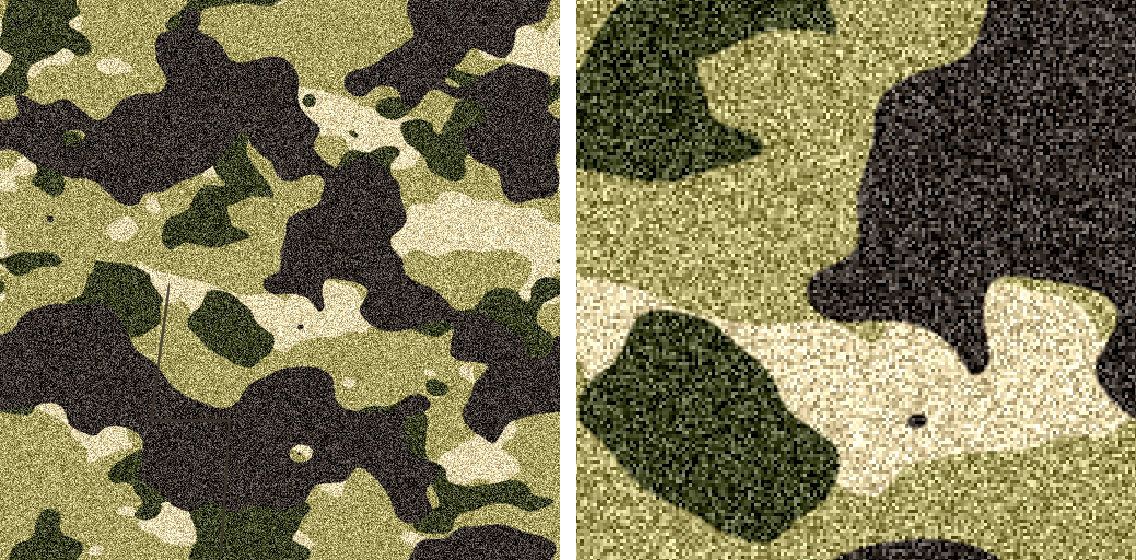
Left: the whole. Right: its middle third, enlarged.
A WebGL 1 fragment shader for this pattern:

```glsl
precision highp float;

uniform vec2 u_resolution;

#define BROWN vec3(0.20, 0.17, 0.15)
#define GREEN vec3(0.23, 0.25, 0.11)
#define KHAKI vec3(0.66, 0.63, 0.39)
#define CREAM vec3(0.92, 0.85, 0.68)
#define SEAM_COLOR vec3(0.25, 0.22, 0.18)
#define SEAM_HALF_WIDTH 0.0024
#define EDGE_SOFTNESS 0.0016
#define GRAIN_CELLS 512.0
#define GRAIN_STRENGTH 0.40
#define ROUGHNESS 1.08
#define WAVE_STRETCH vec2(0.88, 1.14)
#define TAU 6.2831853

float hash(vec2 p) {
  vec3 q = fract(p.xyx * 0.1031);
  q += dot(q, q.yzx + 33.33);
  return fract((q.x + q.y) * q.z);
}

// Layered sines of unit variance: x is the height, yz the slope.
// Whole wave counts keep the covered share steady across the canvas.
vec3 layeredSines(vec2 uv, float frequency, float seed) {
  vec3 field = vec3(0.0);
  float variance = 0.0;
  for (int i = 0; i < 24; i++) {
    float n = float(i);
    float angle = n * 2.4 + seed;
    vec2 direction = WAVE_STRETCH * vec2(cos(angle), sin(angle));
    vec2 wave = floor(frequency * direction + 0.5);
    float amplitude = pow(frequency, -ROUGHNESS);
    float phase = TAU * (dot(wave, uv) + hash(vec2(n + 1.7, seed * 7.3)));
    field += amplitude * vec3(sin(phase), TAU * wave * cos(phase));
    variance += 0.5 * amplitude * amplitude;
    frequency *= 1.1;
  }
  return field * inversesqrt(variance);
}

// Coverage of the patches above a level, with edges of even sharpness.
float patches(vec2 uv, float frequency, float seed, float level) {
  vec3 field = layeredSines(uv, frequency, seed);
  float edgeDistance = (field.x - level) / max(length(field.yz), 0.01);
  return smoothstep(-EDGE_SOFTNESS, EDGE_SOFTNESS, edgeDistance);
}

float segmentDistance(vec2 p, vec2 a, vec2 b) {
  vec2 along = b - a;
  float t = clamp(dot(p - a, along) / dot(along, along), 0.0, 1.0);
  return length(p - a - along * t);
}

// Thin stepped seam across the cloth.
float seam(vec2 uv) {
  vec2 top = vec2(0.302, 0.492);
  vec2 corner = vec2(0.270, 0.249);
  vec2 turn = vec2(0.410, 0.249);
  vec2 bottom = vec2(0.395, 0.017);
  float d = min(segmentDistance(uv, top, corner),
                segmentDistance(uv, corner, turn));
  d = min(d, segmentDistance(uv, turn, bottom));
  return 1.0 - smoothstep(SEAM_HALF_WIDTH - 0.001, SEAM_HALF_WIDTH + 0.001, d);
}

// Fine monochrome speckle, centred on zero.
float grain(vec2 uv) {
  vec2 cell = floor(uv * GRAIN_CELLS);
  return hash(cell + 11.0) + hash(cell + 733.0) - 1.0;
}

void main() {
  vec2 uv = gl_FragCoord.xy / min(u_resolution.x, u_resolution.y);

  // Camouflage layers, from the ground up.
  vec3 color = KHAKI;
  color = mix(color, CREAM, patches(uv, 2.6, 5.1, 0.75));
  color = mix(color, GREEN, patches(uv, 2.5, 2.3, 0.74));
  color = mix(color, BROWN, patches(uv, 1.9, 1.8, 0.32));

  color += GRAIN_STRENGTH * grain(uv);
  color = mix(color, SEAM_COLOR, 0.88 * seam(uv));
  gl_FragColor = vec4(clamp(color, 0.0, 1.0), 1.0);
}
```
